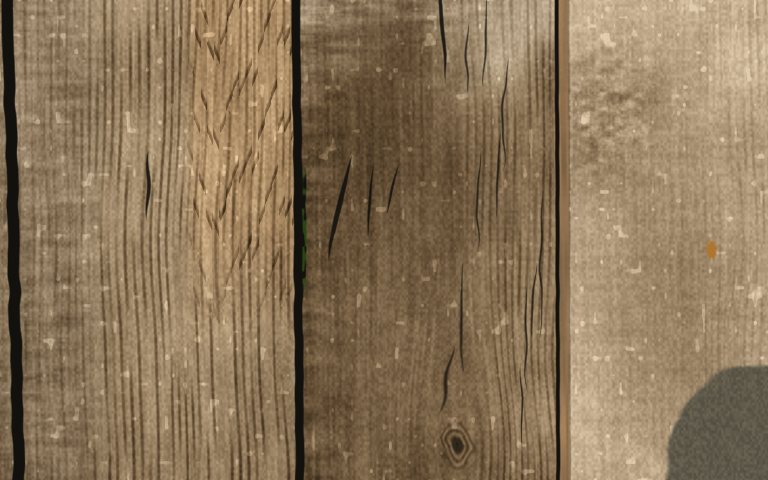
Give the GLSL for this texture, as a WebGL 1 fragment shader.

```glsl
precision highp float;
// Weathered upright fence boards with furrowed grain, cracks, a knot and a damp stain.
uniform vec2 u_resolution;

#define DARK vec3(0.15, 0.125, 0.08)
#define LIGHT vec3(0.84, 0.77, 0.66)
#define GAP_COLOR vec3(0.07, 0.065, 0.05)
#define LEAF_COLOR vec3(0.16, 0.27, 0.07)
#define STAIN_COLOR vec3(0.37, 0.35, 0.29)
#define BEVEL_COLOR vec3(0.57, 0.43, 0.28)
#define KNOT vec2(0.952, 0.077)
#define FURROWS 62.0
#define GRAIN 0.26
#define FINE_CRACKS 11

float hash(vec2 p) {
  return fract(sin(dot(p, vec2(127.1, 311.7))) * 43758.5453);
}

float noise(vec2 p) {
  vec2 i = floor(p), f = fract(p);
  f = f * f * (3.0 - 2.0 * f);
  return mix(mix(hash(i), hash(i + vec2(1, 0)), f.x),
             mix(hash(i + vec2(0, 1)), hash(i + vec2(1, 1)), f.x), f.y);
}

float fbm(vec2 p) {
  float sum = 0.0, amp = 0.53;
  for (int i = 0; i < 4; i++) {
    sum += amp * noise(p);
    p = p * 2.03 + 17.3;
    amp *= 0.5;
  }
  return sum;
}

// Broken dark grooves that follow the grain.
float furrow(vec2 q) {
  float x = q.x * FURROWS + 1.6 * noise(q * vec2(9.0, 4.0));
  float line = 1.0 - 2.0 * abs(fract(x) - 0.5);
  float broken = smoothstep(0.2, 0.7, noise(vec2(floor(x) * 7.3, q.y * 7.0)));
  return broken * smoothstep(0.35, 0.95, line);
}

// Tapered split running from point a up to point b.
float crack(vec2 p, vec2 a, vec2 b, float width, float px) {
  float t = clamp((p.y - a.y) / (b.y - a.y), 0.0, 1.0);
  float x = mix(a.x, b.x, t) + 0.014 * (noise(vec2(p.y * 18.0, a.x * 90.0)) - 0.5);
  float taper = sin(3.1416 * t);
  float w = width * taper;
  return smoothstep(0.0, 0.3, taper) * (1.0 - smoothstep(w - px, w + px, abs(p.x - x)));
}

float gap(float x, float center, float halfWidth, float px) {
  return 1.0 - smoothstep(halfWidth - px, halfWidth + px, abs(x - center));
}

void main() {
  vec2 p = gl_FragCoord.xy / u_resolution * vec2(1.6, 1.0);
  float px = 1.0 / u_resolution.y;

  // Gap centers lean slightly and have ragged edges.
  float ragged = 0.005 * (noise(vec2(p.y * 28.0, 3.0)) - 0.5);
  float gap1 = mix(0.040, 0.016, p.y) + ragged;
  float gap2 = mix(0.625, 0.617, p.y) + ragged * 0.6;
  float gap3 = mix(1.163, 1.160, p.y) + ragged * 0.3;

  // Grain space bows around the knot.
  vec2 k = p - KNOT, spread = k * vec2(10.0, 5.0);
  vec2 q = p;
  q.x -= 0.65 * k.x * exp(-dot(spread, spread));
  q.x += 0.02 * (noise(p * vec2(3.0, 2.0)) - 0.5);
  float fiber = 0.55 * noise(q * vec2(190.0, 9.0)) + 0.45 * fbm(q * vec2(60.0, 2.5)) - 0.5;
  float grit = noise(p * vec2(230.0, 170.0)) - 0.5;
  float blotch = fbm(p * vec2(5.0, 6.0)) - 0.5;
  float saw = fbm(p * vec2(14.0, 65.0)) - 0.5;
  float groove = furrow(q);

  float tone = 0.55, grain = GRAIN, warm = 0.0, split = 0.0;
  if (p.x < gap2) {
    // Furrowed board with a band of torn, stepped flakes.
    float ridges = smoothstep(0.14, 0.27, p.x);
    float band = smoothstep(0.37, 0.42, p.x) * smoothstep(0.2, 0.6, p.y);
    float column = floor(q.x * 72.0);
    float layer = p.y * 5.5 - 13.0 * abs(p.x - 0.46) + 1.1 * hash(vec2(column, 5.0));
    float flake = fract(layer);
    float ledge = smoothstep(0.0, 0.03, flake) * (1.0 - smoothstep(0.06, 0.14, flake));
    tone = 0.55 + 0.09 * ridges + 0.08 * p.y + 0.25 * blotch;
    tone += 0.28 * saw * (1.0 - ridges) - groove * mix(0.12, 0.34, ridges * (1.0 - 0.45 * band));
    tone += band * (0.05 + 0.14 * (hash(vec2(floor(layer), column)) - 0.5) - 0.32 * ledge);
    warm = 0.3 * ridges + 0.7 * band;
    split = crack(p, vec2(0.305, 0.54), vec2(0.309, 0.69), 0.004, px);
  } else if (p.x < gap3) {
    // Dark board, paler at the top and toward its right edge.
    float top = smoothstep(0.74, 0.98, p.y + 0.35 * blotch);
    float right = smoothstep(0.86, 1.12, p.x);
    float left = 1.0 - smoothstep(0.64, 0.76, p.x);
    tone = 0.39 + 0.2 * right + 0.22 * top + 0.35 * blotch;
    tone += saw * (0.45 * top * (1.0 - right) + 0.3 * left) - 0.24 * right * groove;
    warm = 0.35 * (1.0 - top);
    split = crack(p, vec2(0.677, 0.448), vec2(0.740, 0.685), 0.0055, px);
    split = max(split, crack(p, vec2(0.767, 0.50), vec2(0.781, 0.66), 0.0028, px));
    split = max(split, crack(p, vec2(0.806, 0.55), vec2(0.830, 0.66), 0.0025, px));
    split = max(split, crack(p, vec2(0.928, 0.82), vec2(0.905, 1.08), 0.004, px));
    for (int i = 0; i < FINE_CRACKS; i++) {
      float n = float(i);
      vec2 foot = vec2(0.93 + 0.019 * n, 0.85 * hash(vec2(n, 2.0)));
      vec2 tip = foot + vec2(0.012, 0.14 + 0.22 * hash(vec2(n, 9.0)));
      split = max(split, 0.85 * crack(q, foot, tip, 0.0022, px));
    }
    // Knot: ragged rings around a dark hollow.
    float r = length(k * vec2(1.25, 0.9)) + 0.022 * (noise(p * 45.0) - 0.5);
    float inside = 1.0 - smoothstep(0.035, 0.052, r);
    tone += inside * (0.13 * sin(r * 420.0) - 0.06);
    split = max(split, 0.8 * (1.0 - smoothstep(0.006, 0.016, r)));
  } else {
    // Pale smooth board, browner in the middle.
    vec2 d = (p - vec2(1.40, 0.42)) * vec2(4.2, 2.4);
    vec2 e = (p - vec2(1.25, 0.77)) * vec2(9.0, 8.0);
    tone = 0.92 - 0.25 * exp(-dot(d, d)) + 0.25 * blotch + 0.12 * saw;
    tone -= exp(-dot(e, e)) * (0.12 + 0.7 * (fbm(p * vec2(55.0, 75.0)) - 0.5));
    tone -= 0.09 * groove * smoothstep(1.3, 1.55, p.x);
    grain = 0.6 * GRAIN;
    warm = 0.2;
  }

  // Tone to color, with pale flecks.
  tone += grain * fiber + 0.16 * grit;
  tone += 0.22 * smoothstep(0.84, 0.95, noise(p * vec2(75.0, 55.0)));
  vec3 curve = pow(vec3(clamp(tone, 0.0, 1.05)), vec3(1.0, 1.15, 1.32));
  vec3 color = mix(DARK, LIGHT, curve) * mix(vec3(1.0), vec3(1.05, 0.98, 0.88), warm);

  // Damp stain and resin spot.
  float damp = length((p - vec2(1.62, -0.03)) / vec2(0.25, 0.27)) + 0.3 * blotch;
  vec3 wet = STAIN_COLOR * (1.0 + 0.6 * grain * fiber + 0.25 * grit);
  color = mix(wet, color, smoothstep(0.95, 1.0, damp));
  float resin = length((p - vec2(1.483, 0.479)) * vec2(1.7, 1.0)) + 0.01 * grit;
  color = mix(vec3(0.68, 0.46, 0.19), color, smoothstep(0.012, 0.022, resin));

  // Beveled edge, splits, gaps and foliage behind.
  float bevel = gap(p.x, gap3 + 0.013, 0.011, px);
  color = mix(color, BEVEL_COLOR * (0.95 + 0.5 * fiber), 0.85 * bevel);
  color *= 1.0 - 0.3 * gap(p.x, gap3 + 0.025, 0.0015, px);
  color = mix(color, GAP_COLOR, 0.9 * split);
  float peek = smoothstep(0.38, 0.43, p.y) * (1.0 - smoothstep(0.62, 0.67, p.y));
  vec3 leaves = mix(GAP_COLOR, LEAF_COLOR, smoothstep(0.35, 0.7, noise(p * vec2(130.0, 75.0))));
  color = mix(color, leaves, peek * gap(p.x, gap2 + 0.011, 0.006, px));
  color = mix(color, GAP_COLOR, gap(p.x, gap1, 0.012, px));
  color = mix(color, GAP_COLOR, gap(p.x, gap2, 0.009, px));
  color = mix(color, GAP_COLOR, gap(p.x, gap3, 0.004, px));
  gl_FragColor = vec4(color, 1.0);
}
```
